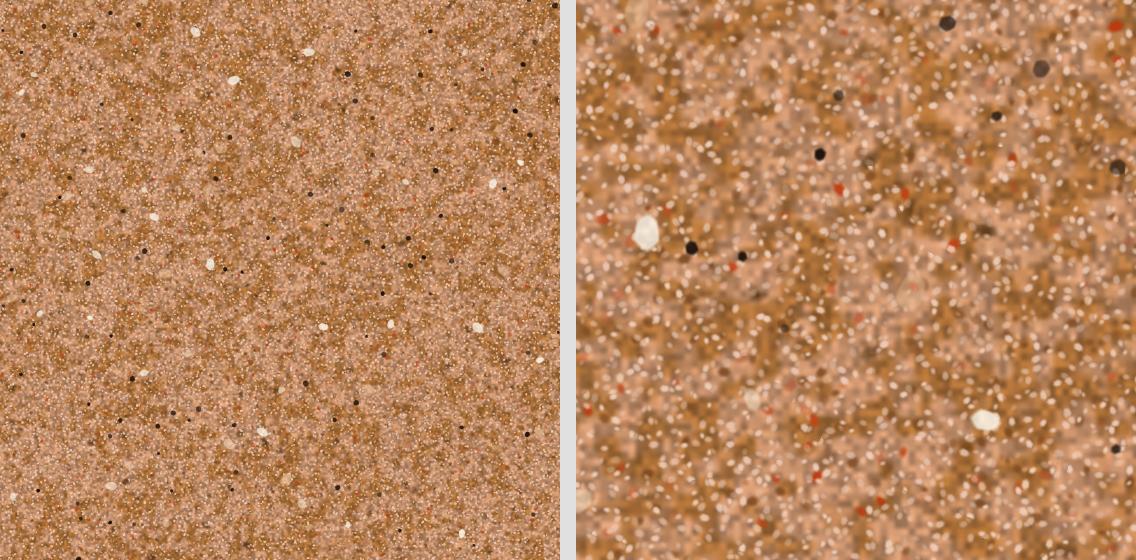
Left: the whole. Right: its middle third, enlarged.
Write a WebGL 1 fragment shader that draws this texture.

```glsl
precision highp float;
uniform vec2 u_resolution;

// Colours
const vec3 SAND = vec3(0.755, 0.55, 0.41);
const vec3 OCHRE = vec3(0.645, 0.42, 0.21);
const vec3 UMBER = vec3(0.47, 0.27, 0.11);
const vec3 OLIVE = vec3(0.33, 0.20, 0.07);
const vec3 RUST = vec3(0.74, 0.22, 0.05);
const vec3 PALE = vec3(0.93, 0.80, 0.72);
const vec3 PEACH = vec3(0.89, 0.72, 0.57);
const vec3 CHIP = vec3(0.95, 0.91, 0.85);
const vec3 SOOT = vec3(0.10, 0.06, 0.04);

// Cells across the canvas for each kind of feature
const float DRIFT_CELLS = 7.0;
const float BLOTCH_CELLS = 85.0;
const float GRIT_CELLS = 240.0;
const float PALE_CELLS = 155.0;
const float UMBER_CELLS = 95.0;
const float RUST_CELLS = 55.0;
const float OLIVE_CELLS = 38.0;
const float SOOT_CELLS = 24.0;
const float CHIP_CELLS = 13.0;

const float GRIT_CONTRAST = 0.42;
const float EDGE = 0.0012;

float hash(vec2 p) {
    vec3 q = fract(vec3(p.xyx) * vec3(0.1031, 0.1030, 0.0973));
    q += dot(q, q.yzx + 33.33);
    return fract((q.x + q.y) * q.z);
}

vec2 hash2(vec2 p) {
    return vec2(hash(p), hash(p + 71.7));
}

float noise(vec2 p) {
    vec2 i = floor(p);
    vec2 f = fract(p);
    f = f * f * (3.0 - 2.0 * f);
    float low = mix(hash(i), hash(i + vec2(1.0, 0.0)), f.x);
    float high = mix(hash(i + vec2(0.0, 1.0)), hash(i + 1.0), f.x);
    return mix(low, high, f.y);
}

// Scattered, turned, slightly angular grains: x = coverage, y = random per grain.
// Radius and edge are in canvas units.
vec2 grains(vec2 uv, float cells, float density, float radius, float stretch, float edge, float seed) {
    vec2 p = uv * cells;
    vec2 home = floor(p);
    vec2 best = vec2(0.0);
    for (int y = -1; y <= 1; y++) {
        for (int x = -1; x <= 1; x++) {
            vec2 cell = home + vec2(float(x), float(y));
            vec2 key = cell + seed * 37.0;
            if (hash(key + 5.3) > density) continue;
            vec2 shape = hash2(key + 19.1);
            vec2 d = (p - cell - hash2(key)) / cells;
            float turn = 6.2832 * shape.x;
            float c = cos(turn);
            float s = sin(turn);
            d = vec2(c * d.x + s * d.y, c * d.y - s * d.x);
            d *= vec2(1.0 / stretch, stretch);
            float corner = max(abs(d.x) + 0.45 * abs(d.y), abs(d.y) + 0.25 * d.x);
            float dist = mix(length(d), corner, 0.5);
            float size = radius * mix(0.6, 1.25, shape.y);
            float cover = 1.0 - smoothstep(size - edge, size + edge, dist);
            if (cover > best.x) best = vec2(cover, hash(key + 43.9));
        }
    }
    return best;
}

void main() {
    vec2 uv = gl_FragCoord.xy / u_resolution.y;
    float drift = noise(uv * DRIFT_CELLS) * 0.6 + noise(uv * DRIFT_CELLS * 2.3 + 9.0) * 0.4;

    // Sandy ground with ochre blotches and fine grit
    float blotch = noise(uv * BLOTCH_CELLS) * 0.65 + noise(uv * BLOTCH_CELLS * 0.45 + 31.0) * 0.35;
    vec3 color = mix(OCHRE, SAND, smoothstep(0.28, 0.62, blotch + 0.25 * (drift - 0.5)));
    float grit = noise(uv * GRIT_CELLS + 13.0) - 0.5;
    color *= 1.0 + GRIT_CONTRAST * grit;

    // Soft brown, olive and rust stains
    vec2 g = grains(uv, UMBER_CELLS, 0.22, 0.0026, 1.2, 0.0018, 1.0);
    color = mix(color, UMBER, g.x * mix(0.25, 0.85, g.y));
    g = grains(uv, OLIVE_CELLS, 0.11, 0.006, 1.25, 0.004, 2.0);
    float ragged = smoothstep(0.2, 0.65, noise(uv * BLOTCH_CELLS * 1.8 + 57.0));
    color = mix(color, OLIVE, g.x * ragged * mix(0.3, 0.9, g.y));
    g = grains(uv, RUST_CELLS, 0.2, 0.003, 1.25, 0.0018, 3.0);
    color = mix(color, RUST, g.x * mix(0.2, 0.95, g.y * g.y));

    // Fine pale grains, denser in some areas
    g = grains(uv, PALE_CELLS, mix(0.5, 0.85, drift), 0.0019, 1.2, EDGE, 4.0);
    color = mix(color, PALE, g.x * mix(0.3, 1.0, g.y));

    // Black specks and white to peach chips
    g = grains(uv, SOOT_CELLS, 0.17, 0.0042, 1.1, EDGE, 5.0);
    color = mix(color, SOOT, g.x * mix(0.55, 1.0, g.y));
    g = grains(uv, CHIP_CELLS, 0.36, 0.0075, 1.25, 0.0016, 6.0);
    vec3 chip = mix(PEACH, CHIP, smoothstep(0.2, 0.7, g.y)) * (1.0 + 0.08 * grit);
    color = mix(color, chip, g.x * mix(0.5, 1.0, g.y));

    gl_FragColor = vec4(color, 1.0);
}
```
